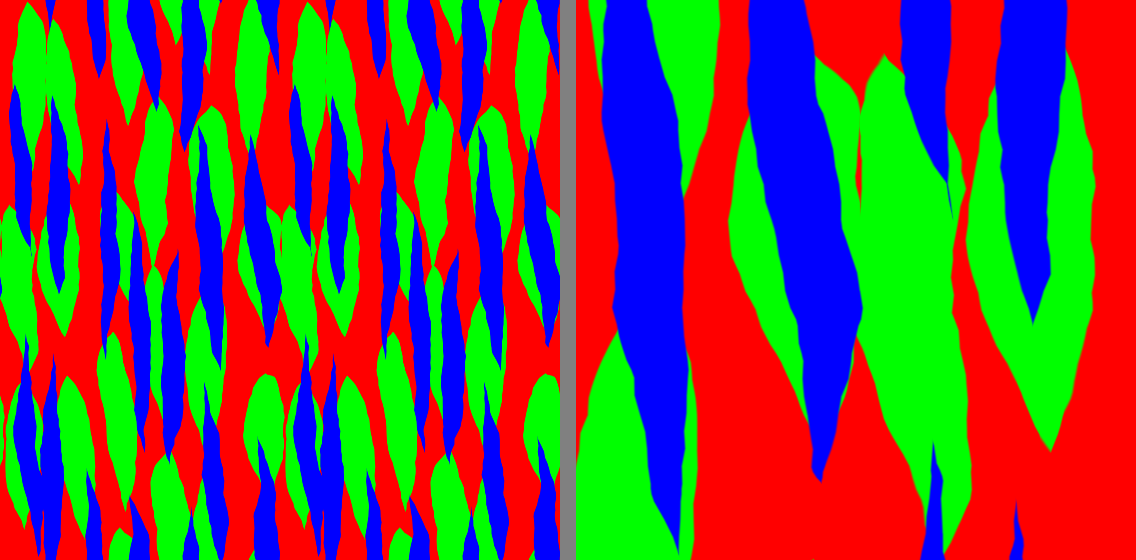
Left: the whole. Right: its middle third, enlarged.
Write a three.js fragment shader that draws this pattern.

```glsl
// Tiling camouflage of upright, ragged streaks: blue slivers over broader green
// patches on a red ground. Each streak is a tapered spindle scattered on a
// jittered, wrapping grid, with a wandering axis and angular edges.

#define GREEN_GRID vec2(12.0, 3.0)   // columns (even) and rows of patches
#define BLUE_GRID vec2(14.0, 2.0)    // columns (even) and rows of slivers
#define GREEN_SIZE vec2(0.031, 0.136) // mean half width and half length
#define BLUE_SIZE vec2(0.0195, 0.186)
#define GREEN_TAPER vec2(4.0, 1.7)   // bluntness of the upper and lower end
#define BLUE_TAPER vec2(1.6, 2.2)
#define WANDER 0.009                 // sideways drift of the axis
#define RAGGED 0.0075                // depth of the angular edge
#define LEAN 0.016                   // slant of the streaks
#define SOFT 0.0009                  // half width of the smoothed edge

varying vec2 vUv;

const vec3 RED = vec3(1.0, 0.0, 0.0);
const vec3 GREEN = vec3(0.0, 1.0, 0.0);
const vec3 BLUE = vec3(0.0, 0.0, 1.0);

float hash(vec2 p) {
  vec3 q = fract(p.xyx * 0.1031);
  q += dot(q, q.yzx + 33.33);
  return fract((q.x + q.y) * q.z);
}

// Piecewise linear noise from -0.5 to 0.5, which gives angular outlines
float zigzag(float x, float seed) {
  float i = floor(x);
  return mix(hash(vec2(i, seed)), hash(vec2(i + 1.0, seed)), x - i) - 0.5;
}

// Coarse bends with a finer roughness on top
float raggedEdge(float y, float seed) {
  return RAGGED * (zigzag(y * 27.0, seed) + 0.3 * zigzag(y * 95.0, seed + 7.0));
}

// Signed distance to one streak centred on the origin
float streak(vec2 p, vec2 size, vec2 taper, float lean, float seed) {
  float y = p.y + 0.012 * zigzag(p.x * 70.0, seed + 3.0);
  float t = y / size.y;
  float k = t > 0.0 ? taper.x : taper.y;
  float a = max(abs(t), 0.001);
  float width = size.x * (1.0 - pow(a, k));
  float slope = size.x * k * pow(a, k - 1.0) / size.y;

  float x = p.x - lean * t - 2.0 * WANDER * zigzag(p.y * 11.0, seed + 11.0);
  float right = x - raggedEdge(p.y, seed + 17.0);
  float left = -x - raggedEdge(p.y, seed + 29.0);
  return (max(right, left) - width) / sqrt(1.0 + slope * slope);
}

// Nearest streak of a layer; the cell numbers wrap so that the layer tiles
float streakLayer(vec2 p, vec2 grid, vec2 size, vec2 taper, float layer) {
  float d = 1.0;
  for (int i = -1; i <= 1; i++) {
    float col = floor(p.x * grid.x) + float(i);
    float colId = mod(col, grid.x * 0.5);
    float shift = hash(vec2(colId + 3.0, layer));
    for (int j = -1; j <= 1; j++) {
      float row = floor(p.y * grid.y + shift) + float(j);
      float rowId = mod(row, grid.y);
      vec2 id = vec2(colId * 3.7 + layer, rowId * 5.3 + 1.0);

      vec2 jitter = vec2(hash(id + 20.0), hash(id + 40.0)) - 0.5;
      vec2 centre = (vec2(col, row - shift) + 0.5 + jitter * vec2(0.5, 0.25)) / grid;
      float lengthScale = mix(0.72, 1.18, sqrt(hash(id + 60.0)));
      float widthScale = mix(0.8, 1.2, hash(id + 80.0));
      float lean = LEAN * (1.8 * hash(id + 100.0) - 1.3);
      float seed = floor(hash(id + 120.0) * 200.0);
      d = min(d, streak(p - centre, size * vec2(widthScale, lengthScale), taper, lean, seed));
    }
  }
  return d;
}

float coverage(float d) {
  return 1.0 - smoothstep(-SOFT, SOFT, d);
}

void main() {
  float green = streakLayer(vUv, GREEN_GRID, GREEN_SIZE, GREEN_TAPER, 5.0);
  float blue = streakLayer(vUv, BLUE_GRID, BLUE_SIZE, BLUE_TAPER, 53.0);

  vec3 color = mix(RED, GREEN, coverage(green));
  color = mix(color, BLUE, coverage(blue));
  gl_FragColor = vec4(color, 1.0);
}
```
